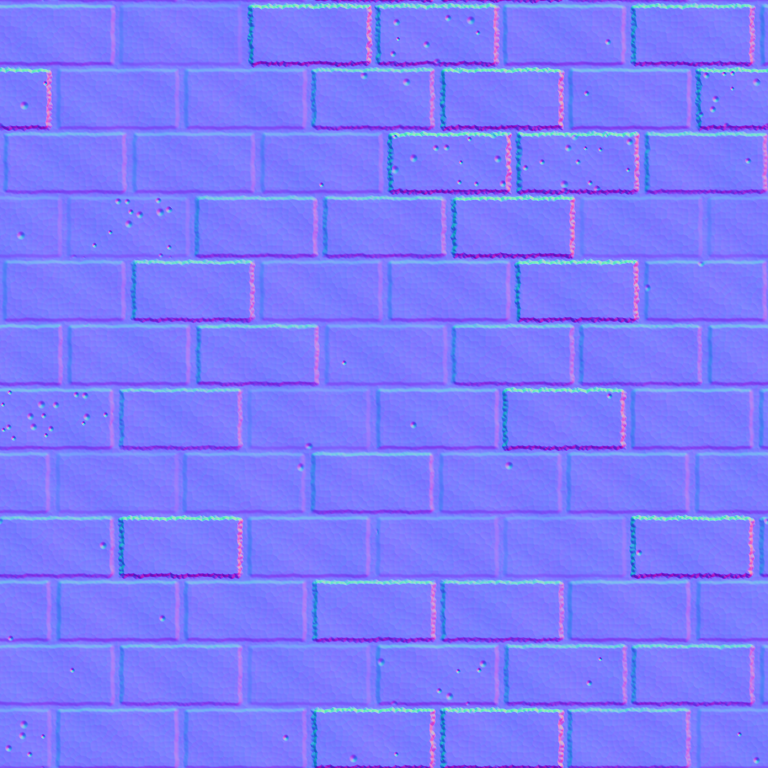
A three.js fragment shader for this texture map:

```glsl
// Tangent-space normal map of a worn running-bond brick wall, tiling on all sides.
varying vec2 vUv;

// Lengths are in brick courses: one course is 1 high, one brick is 2 long.
const float COURSES = 12.0;
const float BRICKS = 6.0;
const float JOINT_SHIFT_Y = 0.047;         // height of the joints below whole courses
const float JOINT_SHIFT_X = 0.83;          // first upright joint of the even courses
const float DRIFT = 0.19;                  // extra slide of a band of courses
const vec2 DRIFT_BAND = vec2(5.5, 9.5);
const vec2 BRICK_HALF = vec2(0.968, 0.486);
const vec2 BEVEL = vec2(0.085, 0.07);
const float LOW_RELIEF = 0.011;
const float HIGH_RELIEF = 0.075;
const float LENGTH_JITTER = 0.035;
const float EDGE_WAVE = 0.006;
const float EDGE_WEAR = 0.045;
const float GRAIN_CELLS = 12.0;            // grain cells per course
const float GRAIN_DEPTH = 0.005;
const float PIT_CELLS = 6.0;               // pit cells per course
const float PIT_DEPTH = 0.032;
const float PIT_RARE = 0.008;
const float PIT_DENSE = 0.22;
const float SWELL = 0.006;                 // broad unevenness of the faces
const vec2 LEAN = vec2(-0.03, -0.03);      // constant tilt of the whole map
const float SAMPLE_STEP = 0.014;
const float TAU = 6.28318;

vec2 hash2(vec2 p) {
  vec2 k = vec2(dot(p, vec2(127.1, 311.7)), dot(p, vec2(269.5, 183.3)));
  return fract(sin(k) * 43758.5);
}

// Periodic cellular noise: distance to the nearest point, then its cell.
vec3 cellular(vec2 p, float period) {
  vec2 base = floor(p);
  vec3 nearest = vec3(8.0, 0.0, 0.0);
  for (int j = -1; j <= 1; j++) {
    for (int i = -1; i <= 1; i++) {
      vec2 cell = base + vec2(float(i), float(j));
      vec2 id = mod(cell, period);
      float d = length(cell + 0.15 + 0.7 * hash2(id) - p);
      if (d < nearest.x) nearest = vec3(d, id);
    }
  }
  return nearest;
}

// Layered sines that repeat over the full wall.
float swell(vec2 p) {
  vec2 a = p * TAU / COURSES;
  return sin(7.0 * a.x + 3.0 * a.y) + 0.7 * sin(5.0 * a.y - 9.0 * a.x + 1.3)
       + 0.5 * sin(17.0 * a.y + 11.0 * a.x + 4.0);
}

float wallHeight(vec2 p) {
  // Brick layout
  float y = p.y + JOINT_SHIFT_Y;
  float course = mod(floor(y), COURSES);
  float drift = DRIFT * step(DRIFT_BAND.x, course) * step(course, DRIFT_BAND.y);
  float x = p.x - JOINT_SHIFT_X - mod(course, 2.0) - drift;
  vec2 brick = vec2(mod(floor(x / 2.0), BRICKS), course);
  vec2 local = vec2(mod(x, 2.0) - 1.0, fract(y) - 0.5);
  vec2 traits = hash2(brick + 3.7);
  vec2 flaws = hash2(brick + 41.3);
  local.x += (traits.y - 0.5) * LENGTH_JITTER;

  // Raised face with wavy, worn bevels
  float proud = smoothstep(0.5, 0.95, traits.x);
  float relief = mix(LOW_RELIEF + 0.018 * flaws.y, HIGH_RELIEF, proud);
  vec3 grain = cellular(p * GRAIN_CELLS, COURSES * GRAIN_CELLS);
  vec2 phase = TAU * traits;
  vec2 wave = sin(local.yx * vec2(13.0, 9.0) + phase)
            + 0.6 * sin(local.yx * vec2(31.0, 23.0) + phase.yx);
  vec2 inset = BRICK_HALF - abs(local) - EDGE_WAVE * wave;
  inset -= EDGE_WEAR * (0.35 + 0.65 * proud) * (grain.x - 0.38);
  vec2 rise = smoothstep(vec2(0.0), BEVEL, inset);
  float height = relief * rise.x * rise.y;

  // Pits, crowded on a few bricks
  vec3 pit = cellular(p * PIT_CELLS + 0.5, COURSES * PIT_CELLS);
  vec2 dice = hash2(pit.yz + 17.9);
  float chance = mix(PIT_RARE, PIT_DENSE, step(0.92, flaws.x));
  float radius = mix(0.16, 0.42, dice.y);
  float hole = step(dice.x, chance) * (1.0 - smoothstep(0.0, radius, pit.x));
  height -= PIT_DEPTH * hole * rise.x * rise.y;

  return height + GRAIN_DEPTH * grain.x * grain.x + SWELL * swell(p);
}

void main() {
  vec2 p = vUv * COURSES;
  vec2 e = vec2(SAMPLE_STEP, 0.0);
  vec2 slope = vec2(wallHeight(p + e.xy) - wallHeight(p - e.xy),
                    wallHeight(p + e.yx) - wallHeight(p - e.yx)) / (2.0 * SAMPLE_STEP);
  vec3 normal = normalize(vec3(LEAN - slope, 1.0));
  gl_FragColor = vec4(normal * 0.5 + 0.5, 1.0);
}
```
